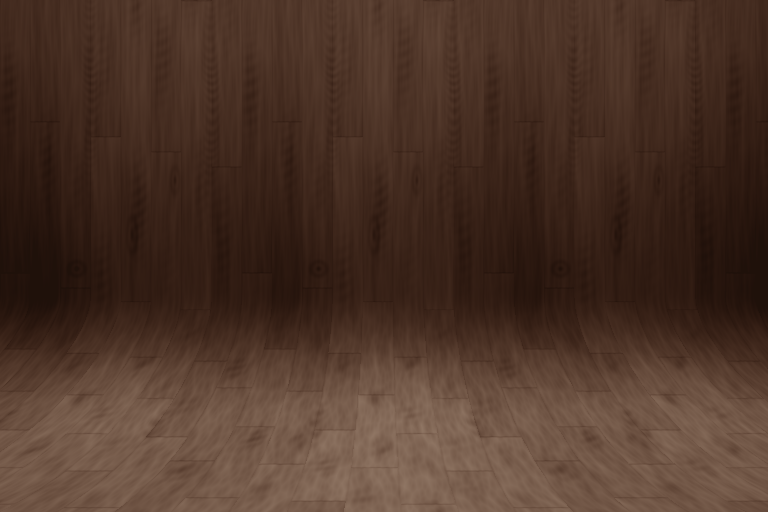
Reproduce this background procedurally as a WebGL 1 fragment shader.

```glsl
precision highp float;
// Dark wooden plank backdrop: a shaded wall that curves into a lit, receding floor.
uniform vec2 u_resolution;

#define PLANKS 25.4         // planks across the width of the wall
#define PLANKS_PER_TILE 8.0 // the wood repeats after this many planks
#define BOARD_LENGTH 0.62
#define BEND_START 0.58     // depth from the top where the wall starts to curve
#define SPREAD 1.45         // how far the floor fans out
#define FORESHORTEN 3.75
#define GRAIN 0.19
#define SEAM 0.10
#define SHADOW_COLOR vec3(0.12, 0.065, 0.04)
#define LIGHT_COLOR vec3(0.56, 0.46, 0.39)

float hash(vec2 p) {
  return fract(sin(dot(p, vec2(127.1, 311.7))) * 43758.5);
}

// Distance to the nearest scattered cell point.
float cellular(vec2 p) {
  vec2 cell = floor(p), local = fract(p);
  float nearest = 2.0;
  for (int j = -1; j <= 1; j++) {
    for (int i = -1; i <= 1; i++) {
      vec2 offset = vec2(float(i), float(j));
      vec2 id = cell + offset;
      vec2 point = offset + vec2(hash(id), hash(id + 37.0));
      nearest = min(nearest, length(point - local));
    }
  }
  return nearest;
}

float blob(vec2 p, vec2 center, vec2 size) {
  vec2 q = (p - center) / size;
  return exp(-dot(q, q));
}

// Dark core with rings around it.
float knot(vec2 p, vec2 center, vec2 size) {
  float radius = length((p - center) / size);
  float rings = 0.65 + 0.35 * cos(radius * 7.0);
  return exp(-radius * radius) * rings;
}

// Column of nested arches, repeated along the surface.
float arches(vec2 p, float depth, vec2 center) {
  float dx = p.x - center.x + 0.0015 * sin(p.y * 23.0);
  float dy = mod(p.y - center.y + 0.65, 1.3) - 0.65;
  float rings = 0.5 + 0.5 * sin(depth * 350.0 + dx * dx * 40000.0 + 2.0 * sin(depth * 41.0));
  return blob(vec2(dx, dy), vec2(0.0), vec2(0.008, 0.17)) * (0.25 + 0.75 * rings);
}

void main() {
  vec2 uv = gl_FragCoord.xy / u_resolution;
  float depth = 1.0 - uv.y;

  // Unroll the curved surface into flat wood coordinates.
  float below = max(0.0, depth - BEND_START);
  float bend = below * below / (below + 0.12);
  float across = 0.5 + (uv.x - 0.5) * (1.0 - SPREAD * bend);
  float along = depth + FORESHORTEN * bend;
  vec2 wood = vec2(mod(across, PLANKS_PER_TILE / PLANKS), along);

  // Planks, boards and their seams.
  float plank = floor(wood.x * PLANKS);
  float plankX = fract(wood.x * PLANKS);
  float boardY = along / BOARD_LENGTH - fract(plank * 0.5237 + 0.86);
  float board = floor(boardY);
  float tone = 0.10 * (hash(vec2(plank, board) + 5.0) - 0.5)
             - 0.05 * cos(6.2832 * (plank - 0.5) / PLANKS_PER_TILE);
  float sideGap = min(plankX, 1.0 - plankX) / PLANKS;
  float endGap = abs(fract(boardY + 0.5) - 0.5) * BOARD_LENGTH;
  float stretch = 1.0 + 3.0 * smoothstep(0.0, 0.15, below);
  float seam = 0.5 * (1.0 - smoothstep(0.0, 0.0008 + 0.7 / u_resolution.x, sideGap));
  seam = max(seam, 1.0 - smoothstep(0.0, (0.001 + 1.0 / u_resolution.y) * stretch, endGap));

  // Fine pores, broad streaks and wavy growth lines.
  float waver = sin(along * 7.0 + plank * 2.0) + 0.5 * sin(along * 19.0 + plank);
  vec2 grainPos = wood + vec2(0.0012 * waver, board * 3.0);
  float pores = cellular(grainPos * vec2(210.0, 11.0)) - 0.45;
  float streaks = cellular(grainPos * vec2(75.0, 3.0) + 9.0) - 0.45;
  float lines = sin(wood.x * 430.0 + 2.2 * waver) * sin(wood.x * 167.0 + plank);
  float grain = 0.55 * pores + 0.6 * streaks + 0.14 * lines;

  // One soft stain in each stretch of plank.
  float stainY = along / 0.42 + hash(vec2(plank, 3.0));
  vec2 stainId = vec2(plank, floor(stainY));
  vec2 stainPos = vec2(plankX, fract(stainY));
  vec2 stainCenter = vec2(0.3 + 0.4 * hash(stainId), 0.5);
  float stain = blob(stainPos, stainCenter, vec2(0.26, 0.2)) * hash(stainId + 11.0);
  stain *= 0.75 + 0.25 * sin(depth * 260.0 + 9.0 * stainPos.x * stainPos.x + 3.0 * waver);

  // Arched figures and knots.
  float figure = 0.0;
  for (int i = 0; i < 2; i++) {
    float n = float(i);
    figure += 0.6 * arches(wood, depth, vec2(0.118 + 0.157 * n, 0.16 + 0.04 * n));
  }
  figure += knot(wood, vec2(0.172, 0.459), vec2(0.008, 0.04));
  figure += 0.8 * knot(wood, vec2(0.228, 0.352), vec2(0.007, 0.03));
  figure += 1.1 * knot(wood, vec2(0.100, 0.525), vec2(0.012, 0.017));
  figure += 0.4 * blob(wood, vec2(0.058, 0.56), vec2(0.03, 0.09));

  // Light falls off down the wall and returns on the floor.
  float light = mix(0.50, 0.19, smoothstep(0.0, 0.6, depth));
  light += 0.64 * smoothstep(0.56, 0.83, depth);
  float side = 2.0 * uv.x - 1.0;
  light -= 0.15 * side * side;

  float detail = tone + GRAIN * grain - SEAM * seam - 0.22 * stain - 0.24 * figure;
  float level = clamp(light + detail * (0.45 + 0.75 * light), 0.0, 1.0);
  vec3 blend = pow(vec3(level), vec3(1.0, 1.2, 1.3));
  gl_FragColor = vec4(mix(SHADOW_COLOR, LIGHT_COLOR, blend), 1.0);
}
```
